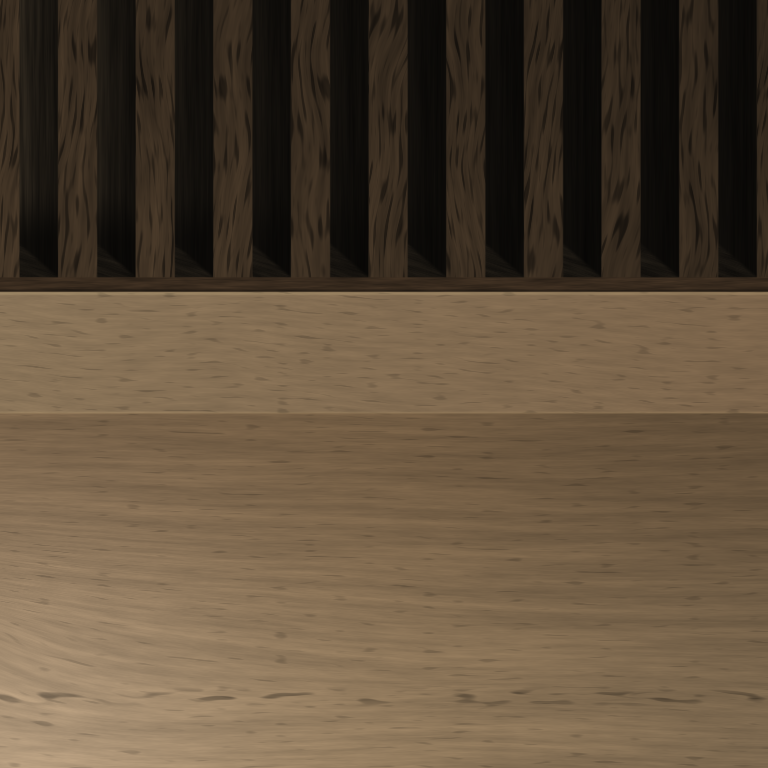
Give the GLSL for this texture, as a Shadertoy shader.

```glsl
vec2 gradient(vec2 cell) {
    vec3 q = fract(vec3(cell.xyx) * vec3(0.1031, 0.1030, 0.0973));
    q += dot(q, q.yzx + 33.33);
    float angle = 6.2832 * fract((q.x + q.y) * q.z);
    return vec2(cos(angle), sin(angle));
}

float gradientNoise(vec2 p) {
    vec2 i = floor(p), f = p - i;
    vec2 u = f * f * f * (f * (f * 6.0 - 15.0) + 10.0);
    vec2 e = vec2(0.0, 1.0);
    float low = mix(dot(gradient(i), f), dot(gradient(i + e.yx), f - e.yx), u.x);
    float high = mix(dot(gradient(i + e), f - e), dot(gradient(i + 1.0), f - 1.0), u.x);
    return mix(low, high, u.y);
}

// Layered streaks; the caller stretches the coordinates along the grain.
float grain(vec2 p) {
    float sum = 0.0, weight = 0.55;
    for (int octave = 0; octave < 4; octave++) {
        sum += weight * gradientNoise(p);
        p = p * vec2(1.9, 2.1) + 17.3;
        weight *= 0.65;
    }
    return sum;
}

float band(float low, float high, float y, float soft) {
    return smoothstep(low - soft, low + soft, y) * (1.0 - smoothstep(high - soft, high + soft, y));
}

// Dark recess between slats, with a dim back wall and a receding floor.
vec3 recess(vec2 p, float across) {
    float glow = exp(-p.x * 4.2) * smoothstep(0.68, 0.76, p.y);
    float wall = 0.035 + 0.10 * glow * mix(1.0, 0.55, across);
    wall *= 1.0 + 0.7 * grain(vec2(p.x * 150.0, p.y * 4.0));
    wall += 0.012 * (1.0 - smoothstep(0.1, 0.5, across));
    float floorTop = 0.682 - 0.043 * across;
    float floorMask = 1.0 - smoothstep(floorTop - 0.004, floorTop + 0.004, p.y);
    float planks = 0.085 + 0.07 * grain(vec2(p.x * 14.0, p.y * 130.0 + p.x * 40.0));
    wall = mix(wall, planks, floorMask * 0.85);
    return wall * vec3(1.12, 0.95, 0.72);
}

// Upright slat; each one gets its own lean and figure.
vec3 slat(vec2 p, float id) {
    float lean = 0.05 + 0.07 * gradient(vec2(id, 4.0)).x;
    float figure = 0.022 * gradientNoise(vec2(p.x * 9.0 + id * 3.7, p.y * 7.0));
    float x = p.x - lean * (p.y - 0.64) + figure;
    float broad = grain(vec2(x * 75.0 + id * 9.0, p.y * 5.0));
    float pores = gradientNoise(vec2(x * 190.0, p.y * 22.0 + id * 5.0));
    float shade = 1.0 + 0.42 * broad - 0.42 * smoothstep(0.05, 0.42, pores);
    shade *= mix(1.08, 0.90, p.x) * mix(1.05, 0.94, smoothstep(0.65, 1.0, p.y));
    return vec3(0.225, 0.177, 0.127) * shade;
}

vec3 frontEdge(vec2 p) {
    vec2 q = vec2(p.x, p.y + 0.05 * p.x + 0.012 * gradientNoise(p * vec2(5.0, 9.0)));
    float fine = grain(q * vec2(13.0, 120.0));
    float pores = smoothstep(0.24, 0.52, gradientNoise(q * vec2(34.0, 230.0)));
    vec3 wood = mix(vec3(0.535, 0.450, 0.342), vec3(0.480, 0.390, 0.290), p.x);
    return wood * (1.0 + 0.13 * fine - 0.13 * pores);
}

vec3 tabletop(vec2 p) {
    // Growth lines sweep down from the left and level out.
    float bend = 0.09 * exp(-3.0 * p.x) * band(0.10, 0.30, p.y, 0.13);
    float v = p.y - bend + 0.012 * gradientNoise(p * vec2(2.5, 6.0));
    float lines = grain(vec2(p.x * 2.2, v * 62.0));
    float fibres = grain(vec2(p.x * 18.0, v * 190.0));
    float pores = smoothstep(0.30, 0.55, gradientNoise(vec2(p.x * 26.0, v * 210.0)));
    float row = band(0.085, 0.10, p.y, 0.008) * smoothstep(0.08, 0.38, gradientNoise(vec2(p.x * 24.0, v * 160.0)));

    float nearness = 1.0 - smoothstep(0.02, 0.46, p.y);
    vec3 wood = mix(vec3(0.435, 0.350, 0.253), vec3(0.555, 0.464, 0.350), nearness);
    wood += vec3(0.10, 0.10, 0.105) * exp(-dot(p * vec2(2.8, 2.6), p * vec2(2.8, 2.6)));
    wood *= 1.0 + 0.05 * exp(-p.x * 3.0) - 0.13 * smoothstep(0.45, 1.0, p.x);
    return wood * (1.0 + 0.19 * lines + 0.10 * fibres - 0.14 * pores - 0.30 * row);
}

void mainImage(out vec4 fragColor, in vec2 fragCoord) {
    vec2 p = fragCoord / iResolution.xy;
    float soft = max(0.0013, 0.8 / iResolution.y);

    // Slatted screen
    float period = 0.1011;
    float id = floor((p.x - 0.0755) / period);
    float local = p.x - 0.0755 - id * period;
    float slatMask = smoothstep(-soft, soft, local) * (1.0 - smoothstep(0.051 - soft, 0.051 + soft, local));
    slatMask += smoothstep(period - soft, period + soft, local);
    vec3 color = mix(recess(p, clamp((local - 0.051) / 0.05, 0.0, 1.0)), slat(p, id), slatMask);

    // Lower rail
    vec3 rail = vec3(0.215, 0.163, 0.115) * (1.0 + 0.5 * grain(p * vec2(12.0, 150.0)));
    rail *= 1.0 - 0.35 * band(0.619, 0.623, p.y, 0.002);
    color = mix(color, rail, 1.0 - smoothstep(0.639 - soft, 0.639 + soft, p.y));

    // Pale board and its lit upper arris
    vec3 board = frontEdge(p) + vec3(0.07, 0.07, 0.05) * band(0.616, 0.621, p.y, soft);
    color = mix(color, board, 1.0 - smoothstep(0.620 - soft, 0.620 + soft, p.y));

    // Broad surface and the seam above it
    color = mix(color, tabletop(p), 1.0 - smoothstep(0.462 - soft, 0.462 + soft, p.y));
    color += vec3(0.045, 0.040, 0.025) * band(0.461, 0.464, p.y, soft);
    fragColor = vec4(clamp(color, 0.0, 1.0), 1.0);
}
```
